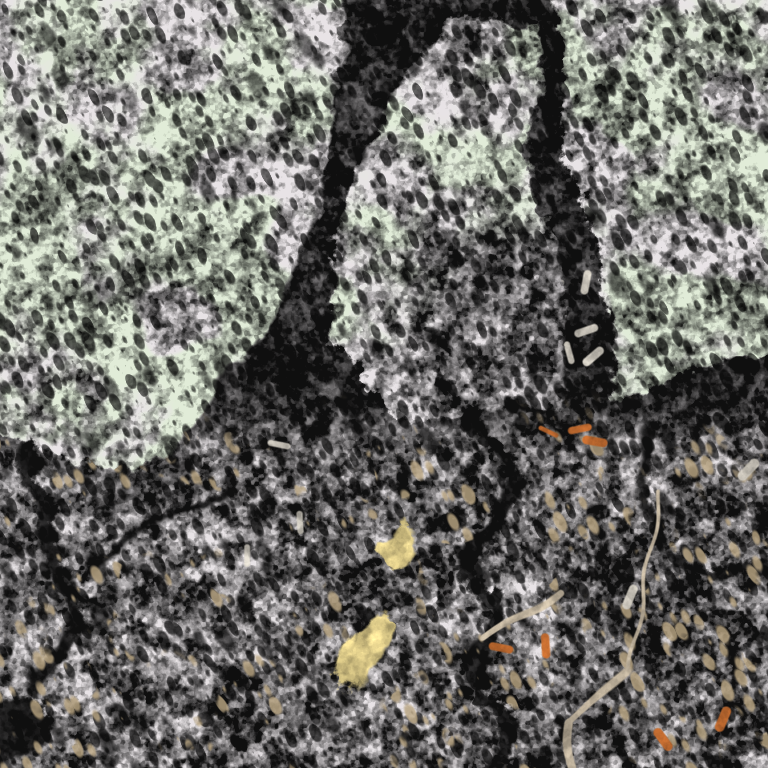
Give the GLSL for this texture, as a Shadertoy shader.

```glsl
// Weathered lava boulders with pale lichen above a darker pitted ledge.
// Boulder outlines are warped distance fields; blended cellular noise
// gives the grain, pits and flecks; segments draw seams, twigs and leaves.

float hash(vec2 p) {
    return fract(sin(dot(p, vec2(127.1, 311.7))) * 43758.5);
}

float square(float x) { return x * x; }

// x: tone blended between cells, y: distance to the nearest cell centre
vec2 cells(vec2 p) {
    vec2 base = floor(p);
    float nearest = 9.0, total = 0.0, weight = 0.0;
    for (int j = -1; j <= 1; j++)
    for (int i = -1; i <= 1; i++) {
        vec2 id = base + vec2(i, j);
        vec2 centre = id + 0.1 + 0.8 * vec2(hash(id), hash(id + 57.3));
        float d = distance(p, centre);
        float w = exp(-8.0 * d * d);
        total += w * hash(id + 19.7);
        weight += w;
        nearest = min(nearest, d);
    }
    return vec2(total / weight, nearest);
}

float layered(vec2 p) {
    float sum = 0.0, amp = 0.53;
    for (int i = 0; i < 4; i++) {
        sum += amp * cells(p).x;
        p = mat2(1.6, 1.2, -1.2, 1.6) * p + 7.1;
        amp *= 0.5;
    }
    return sum;
}

// Steep slanted holes of varied size
float pits(vec2 p, float scale, float size) {
    vec2 c = cells(vec2(p.x + 0.35 * p.y, 0.6 * p.y) * scale);
    float radius = size * c.x;
    return smoothstep(radius, radius - 0.2, c.y);
}

float segment(vec2 p, vec2 a, vec2 b) {
    vec2 ab = b - a;
    return length(p - a - ab * clamp(dot(p - a, ab) / dot(ab, ab), 0.0, 1.0));
}

float boulders(vec2 p) {
    float left = max(p.x - 0.45 + 0.6 * square(1.0 - p.y),
                     0.38 + 2.2 * square(p.x - 0.15) - p.y);
    float middle = max(0.43 + 0.5 * max(p.y - 0.7, 0.0) - p.x,
                       p.x - 0.69 - 0.04 * smoothstep(0.8, 0.6, p.y));
    middle = max(middle, max(p.y - 0.97, 0.46 + 0.8 * max(0.55 - p.x, 0.0) - p.y));
    float right = max(0.72 + 0.07 * smoothstep(0.85, 0.62, p.y) - p.x,
                      0.49 + 0.25 * (p.x - 0.8) - p.y);
    return min(left, min(middle, right));
}

float seams(vec2 p) {
    float crack = abs(p.x - 0.635 - 0.025 * sin(p.y * 38.0)) - 0.011;
    float d = max(crack, p.y - 0.46);
    d = min(d, segment(p, vec2(0.03, 0.4), vec2(0.11, 0.2)) - 0.009);
    d = min(d, segment(p, vec2(0.11, 0.2), vec2(0.05, 0.09)) - 0.008);
    d = min(d, segment(p, vec2(0.0, 0.04), vec2(0.03, 0.04)) - 0.04);
    d = min(d, segment(p, vec2(0.12, 0.27), vec2(0.3, 0.36)) - 0.004);
    d = min(d, segment(p, vec2(0.86, 0.45), vec2(0.84, 0.3)) - 0.006);
    return min(d, segment(p, vec2(0.87, 0.28), vec2(1.0, 0.25)) - 0.008);
}

float twigs(vec2 p) {
    p += 0.004 * sin(p.yx * 55.0);
    float d = segment(p, vec2(0.86, 0.36), vec2(0.82, 0.13)) - 0.002;
    d = min(d, segment(p, vec2(0.82, 0.13), vec2(0.74, 0.06)) - 0.004);
    d = min(d, segment(p, vec2(0.74, 0.06), vec2(0.745, 0.0)) - 0.005);
    return min(d, segment(p, vec2(0.63, 0.17), vec2(0.73, 0.23)) - 0.004);
}

void mainImage(out vec4 fragColor, in vec2 fragCoord) {
    vec2 uv = fragCoord / iResolution.xy;
    float broad = layered(uv * 7.0);
    float fine = layered(uv * 58.0 + 3.0);
    float grain = cells(uv * 190.0).x;
    vec2 p = uv + 0.06 * (vec2(broad, layered(uv * 9.0 + 30.0)) - 0.5) + 0.02 * (fine - 0.5);

    // Light level of lichen-covered boulders and of the shaded ground
    float edge = boulders(p);
    float boulder = smoothstep(0.003, -0.003, edge);
    float bare = smoothstep(0.5, 0.62, p.x + 0.3 * (0.7 - p.y))
               * smoothstep(0.78, 0.66, p.y) * smoothstep(0.77, 0.73, p.x);
    float ground = mix(0.42, 0.17, smoothstep(0.38, 0.52, p.y));
    ground *= mix(0.7, 1.0, smoothstep(0.0, 0.05, edge));
    float level = mix(ground, 0.69 - 0.24 * bare, boulder);
    float contrast = mix(0.35 + 1.6 * ground, 1.0, boulder);
    float light = level + contrast * (1.15 * (fine - 0.5) + 0.55 * (broad - 0.5) + 0.4 * (grain - 0.5));

    // Pits, seams and stone tint
    light *= 1.0 - 0.65 * pits(uv, 62.0, 0.6);
    light *= 1.0 - 0.6 * pits(uv + 0.37, 26.0, 0.45) * smoothstep(0.4, 0.55, broad);
    light *= mix(0.2, 1.0, max(boulder, smoothstep(-0.003, 0.006, seams(p))));
    float lichen = boulder * (1.0 - bare) * smoothstep(0.35, 0.6, layered(uv * 11.0 + 5.0));
    vec3 tint = mix(vec3(1.01, 0.99, 1.0), vec3(0.98, 1.03, 0.94), lichen);
    vec3 color = clamp(light, 0.06, 0.9) * tint;

    // Tan flecks and yellow crust on the lower rock
    float fleck = pits(uv + 0.71, 48.0, 0.55) * smoothstep(0.48, 0.58, layered(uv * 14.0));
    color = mix(color, vec3(0.74, 0.66, 0.52), 0.8 * fleck * (1.0 - boulder) * smoothstep(0.5, 0.4, uv.y));
    float crust = min(length(p - vec2(0.515, 0.29)) - 0.022,
                      segment(p, vec2(0.455, 0.12), vec2(0.485, 0.185)) - 0.022);
    color = mix(color, vec3(0.84, 0.77, 0.52) * (0.6 + 0.8 * fine), smoothstep(0.003, -0.003, crust));

    // Fallen leaves, half of them gathered in the right crevice
    for (int i = 0; i < 20; i++) {
        vec2 h = vec2(hash(vec2(i, 3)), hash(vec2(i, 8)));
        vec2 centre = i < 10 ? vec2(0.75, 0.54) + (h - 0.5) * vec2(0.09, 0.26) : h * vec2(1.0, 0.44);
        float angle = 6.28 * hash(vec2(i, 5));
        vec2 reach = 0.011 * vec2(cos(angle), sin(angle));
        float leaf = segment(uv, centre - reach, centre + reach) - 0.002 - 0.004 * h.x;
        vec3 leafColor = mix(vec3(0.72, 0.4, 0.18), vec3(0.76, 0.74, 0.7), step(0.45, h.y));
        color = mix(color, leafColor * (0.7 + 0.6 * fine), smoothstep(0.002, -0.001, leaf) * (1.0 - boulder));
    }
    color = mix(color, vec3(0.72, 0.67, 0.59) * (0.7 + 0.6 * fine), smoothstep(0.002, -0.001, twigs(uv)));
    fragColor = vec4(color, 1.0);
}
```
